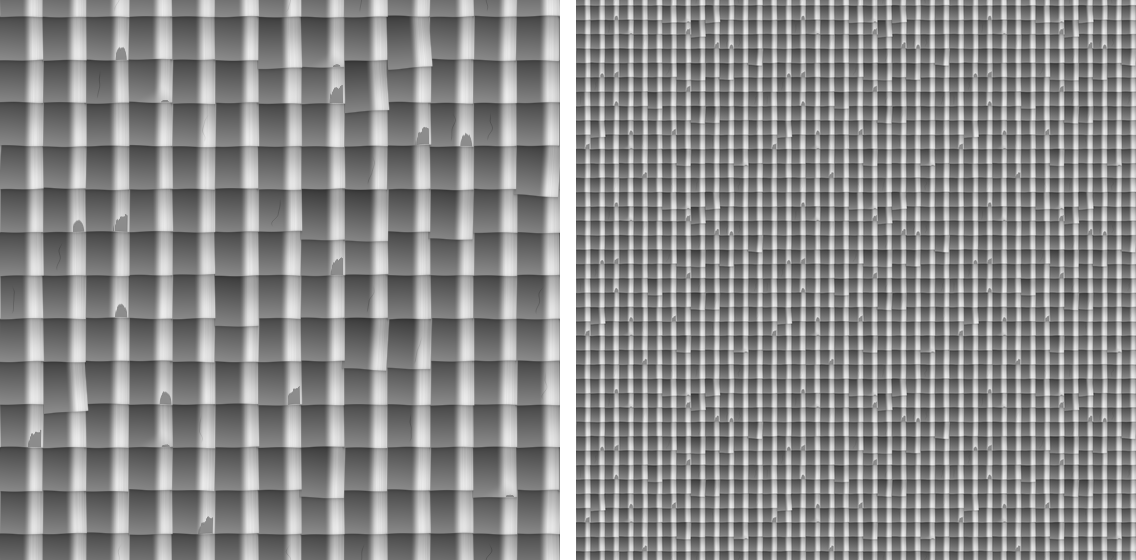
Left, the tile; right, the same tile 3 across and 3 down.
This pattern is drawn by a Shadertoy shader. Its source:

```glsl
const float TILES = 13.0;       // repeats across and down
const float ROW_PHASE = 0.61;   // height of the lowest tile edge, in tiles

vec3 hash3(vec2 c) {
    vec3 p = fract(c.xyx * vec3(0.1031, 0.1030, 0.0973));
    p += dot(p, p.yxz + 33.33);
    return fract((p.xxy + p.yzz) * p.zyx);
}

float noise1(float x, float seed) {
    float i = floor(x), f = fract(x);
    f = f * f * (3.0 - 2.0 * f);
    return mix(hash3(vec2(i, seed)).x, hash3(vec2(i + 1.0, seed)).x, f);
}

// Coverage of the inside (d < 0) of an edge
float fill(float d, float px) {
    return clamp(0.5 - d / px, 0.0, 1.0);
}

// Sloping flat pan on the left, raised bright roll on the right
float tileShade(vec2 q, vec3 rnd, float seed) {
    float y = clamp(q.y, 0.0, 1.25);
    float pan = mix(0.53, 0.285, y) + 0.02 * (0.3 - q.x);
    float roll = mix(0.90, 0.67, smoothstep(0.1, 1.1, y));
    roll -= 0.09 * smoothstep(0.8, 1.0, q.x);
    roll += 0.03 * (noise1(q.x * 45.0, seed) - 0.5);
    float start = 0.54 + 0.06 * (rnd.x - 0.5);
    float shade = mix(pan, roll, smoothstep(start, start + 0.22, q.x));
    shade -= 0.10 * exp(-max(q.y, 0.0) / 0.018) * smoothstep(0.5, 0.8, q.x);
    return shade + 0.035 * (rnd.y - 0.5);
}

// Jagged bite out of the lower right of the roll
float addChip(float shade, vec2 q, float kind, float seed, float px) {
    bool corner = kind < 0.35;
    bool nick = kind > 0.72;
    vec2 size = corner ? vec2(0.29, 0.37) : nick ? vec2(0.08, 0.04) : vec2(0.125, 0.26);
    float centre = corner ? 0.94 : 0.83;
    float d = length((q - vec2(centre, 0.02)) / size) - 1.0;
    d += 0.22 * (noise1(q.x * 32.0, seed) - 0.5);
    d *= size.x;
    d = max(d, 0.02 - q.y);
    if (corner) d = max(d, q.x - centre);
    if (nick) {
        float scuff = smoothstep(0.45, 0.0, q.y + 0.7 * abs(q.x - 0.72));
        shade = mix(shade, 0.68, 0.6 * scuff);
    }
    shade = mix(shade, 0.55, fill(d, px));
    return mix(shade, 0.38, 0.7 * fill(abs(d) - 0.006, px));
}

// Thin wandering crack down the tile
float addCrack(float shade, vec2 q, float place, float seed, float px) {
    float path = mix(0.3, 0.75, place) + 0.16 * (q.y - 0.5);
    path += 0.14 * (noise1(q.y * 5.0, seed) - 0.5);
    float span = smoothstep(0.1, 0.2, q.y) * (1.0 - smoothstep(0.6, 0.8, q.y));
    return shade - 0.09 * span * fill(abs(q.x - path) - 0.008, px);
}

// Lays one tile, with its soft shadow, over the shade beneath
float layTile(float under, vec2 p, vec2 cell, float px) {
    vec2 id = mod(cell, TILES);
    float seed = id.x + id.y * TILES + 20.0;
    vec3 pose = hash3(id + 3.7);
    vec3 wear = hash3(id + 41.3);
    vec3 tone = hash3(id + 87.9);

    // Most tiles sit nearly true; a few have slipped and twisted
    float slipped = step(0.93, pose.x);
    float angle = (pose.y - 0.5) * mix(0.045, 0.16, slipped);
    vec2 shift = vec2(0.03 * (tone.z - 0.5), 0.035 * (pose.z - 0.5));
    shift.y -= slipped * mix(0.13, 0.23, pose.z);

    vec2 q = p - cell - 0.5 - shift;
    float c = cos(angle), s = sin(angle);
    q = mat2(c, -s, s, c) * q + 0.5;
    q.y += 0.008 * sin(q.x * 6.0 + tone.x * 6.28);

    float across = fill(max(-0.035 - q.x, q.x - 1.0), px);
    float shadow = 0.22 * exp(-max(-q.y, 0.0) / 0.035);
    float below = under * (1.0 - shadow * across);

    float shade = tileShade(q, tone, seed);
    if (wear.x < 0.08) shade = addChip(shade, q, wear.y, seed, px);
    if (wear.z > 0.90) shade = addCrack(shade, q, wear.y, seed, px);
    return mix(below, shade, across * fill(-q.y, px));
}

void mainImage(out vec4 fragColor, in vec2 fragCoord) {
    vec2 p = fragCoord / iResolution.xy * TILES - vec2(0.0, ROW_PHASE);
    float px = 1.3 * TILES / iResolution.y;
    vec2 home = floor(p);
    float shade = 0.35;

    // Upper rows cover lower ones; each roll covers the pan to its right
    for (int row = -1; row <= 1; row++) {
        for (int col = 1; col >= -1; col--) {
            shade = layTile(shade, p, home + vec2(float(col), float(row)), px);
        }
    }
    fragColor = vec4(vec3(clamp(shade, 0.0, 1.0)), 1.0);
}
```
